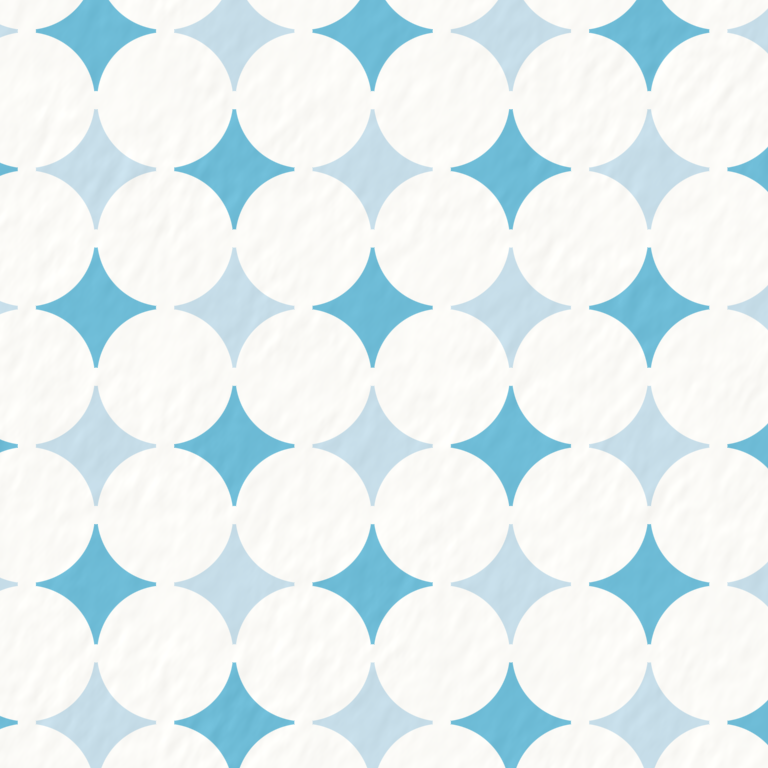
Write a Shadertoy shader that draws this pattern.

```glsl
#define CELLS 5.553
#define ORIGIN vec2(0.125, 0.0592)
#define DISC_RADIUS 0.492
#define TIP_REACH 0.434
#define PAPER vec3(0.985, 0.982, 0.968)
#define DEEP_BLUE vec3(0.43, 0.735, 0.84)
#define PALE_BLUE vec3(0.775, 0.865, 0.91)
#define GRAIN_SCALE 62.0
#define GRAIN_DEPTH 0.055
#define STREAK_DEPTH 0.010

float hash(vec2 p) {
    return fract(sin(dot(p, vec2(127.1, 311.7))) * 43758.5453);
}

float valueNoise(vec2 p) {
    vec2 i = floor(p), f = fract(p);
    f = f * f * (3.0 - 2.0 * f);
    return mix(mix(hash(i), hash(i + vec2(1, 0)), f.x),
               mix(hash(i + vec2(0, 1)), hash(i + vec2(1, 1)), f.x), f.y);
}

float fbm(vec2 p) {
    float sum = 0.0, amplitude = 0.5;
    for (int i = 0; i < 3; i++) {
        sum += amplitude * valueNoise(p);
        p = p * 2.03 + 17.3;
        amplitude *= 0.5;
    }
    return sum;
}

// Four-pointed gap left between discs on the cell corners, with clipped tips.
float starDistance(vec2 p) {
    p = abs(p);
    float gap = DISC_RADIUS - length(p - 0.5);
    return max(gap, max(p.x, p.y) - TIP_REACH);
}

// Side-lit dents that lean to the right.
float paperRelief(vec2 uv) {
    vec2 p = GRAIN_SCALE * vec2(uv.x - 0.45 * uv.y, 0.5 * uv.y);
    return fbm(p) - fbm(p + vec2(0.55, -0.3));
}

void mainImage(out vec4 fragColor, in vec2 fragCoord) {
    vec2 uv = fragCoord / iResolution.y;
    vec2 grid = (uv - ORIGIN) * CELLS;
    vec2 cell = floor(grid + 0.5);

    // Checkerboard of deep and pale stars
    float deep = mod(cell.x + cell.y, 2.0);
    vec3 ink = mix(PALE_BLUE, DEEP_BLUE, deep);
    float edge = 0.9 * CELLS / iResolution.y;
    float star = 1.0 - smoothstep(-edge, edge, starDistance(grid - cell));
    vec3 color = mix(PAPER, ink, star);

    // Paper grain, patchy wear and faint vertical streaks
    float patchiness = 0.5 + 0.8 * valueNoise(uv * 14.0 + 5.0);
    float relief = paperRelief(uv) * patchiness;
    float streak = valueNoise(uv * vec2(75.0, 9.0)) - 0.5;
    color += GRAIN_DEPTH * relief * vec3(0.95, 1.0, 1.05);
    color += STREAK_DEPTH * streak;

    fragColor = vec4(clamp(color, 0.0, 1.0), 1.0);
}
```
